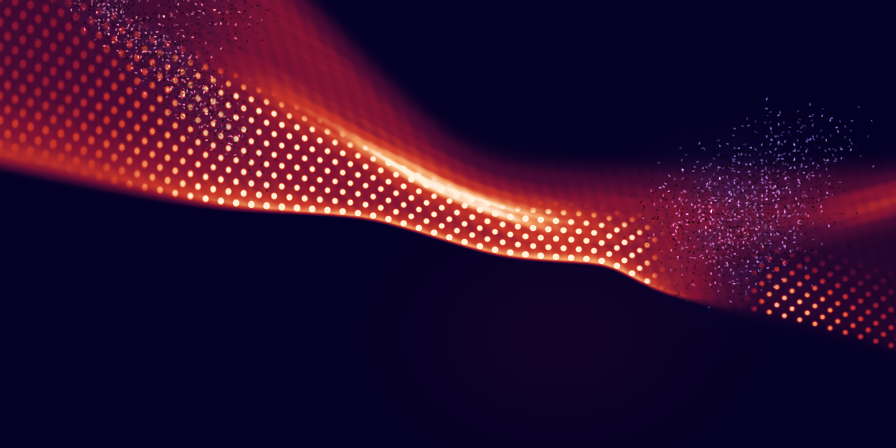
This background is drawn by a WebGL 1 fragment shader. Its source:

```glsl
precision highp float;
uniform vec2 u_resolution;

vec2 hash2(vec2 p) {
  return fract(sin(vec2(dot(p, vec2(127.1, 311.7)), dot(p, vec2(269.5, 183.3)))) * 43758.5);
}

float gradientNoise(vec2 p) {
  vec2 i = floor(p), f = fract(p), s = f * f * (3.0 - 2.0 * f);
  float a = dot(hash2(i) - 0.5, f);
  float b = dot(hash2(i + vec2(1, 0)) - 0.5, f - vec2(1, 0));
  float c = dot(hash2(i + vec2(0, 1)) - 0.5, f - vec2(0, 1));
  float d = dot(hash2(i + 1.0) - 0.5, f - 1.0);
  return 2.0 * mix(mix(a, b, s.x), mix(c, d, s.x), s.y);
}

// Smooth ramp: zero before t = 0, slope one after it
float bend(float t, float w) {
  return 0.5 * (t + sqrt(t * t + w * w));
}

float lowerEdge(float x) {
  return 0.635 - 0.21 * x + 0.17 * bend(x - 0.5, 0.1) - 0.3 * bend(x - 0.83, 0.07)
    + 0.31 * bend(x - 1.12, 0.08) - 0.62 * bend(x - 1.36, 0.04)
    + 0.48 * bend(x - 1.47, 0.06) - 0.12 * bend(x - 1.72, 0.1);
}

float crestLine(float x) {
  return 1.135 - 0.57 * x + 0.21 * bend(x - 0.98, 0.1)
    + 0.26 * bend(x - 1.2, 0.1) + 0.4 * bend(x - 1.66, 0.12);
}

float backEdge(float x) {
  return 1.79 - 1.1 * x + 1.13 * bend(x - 1.05, 0.13);
}

// Rise from a to b, then fall from c to d
float plateau(float a, float b, float c, float d, float x) {
  return smoothstep(a, b, x) * (1.0 - smoothstep(c, d, x));
}

float blob(vec2 p, vec2 center, vec2 size) {
  vec2 q = (p - center) / size;
  return exp(-dot(q, q));
}

// Staggered dots that follow the lower edge
float dotLattice(float x, float height, float slope, float radius) {
  float row = floor(height / 0.021);
  vec2 q = vec2(fract(x / 0.034 + 0.5 * mod(row, 2.0)) - 0.5, fract(height / 0.021) - 0.5);
  q *= vec2(0.034, 0.021);
  q.y += slope * q.x;
  return 1.0 - smoothstep(radius * 0.3, radius, length(q));
}

// One short, randomly turned fleck per cell, kept where density allows
float flecks(vec2 p, float scale, float density) {
  vec2 id = floor(p * scale), r = hash2(id), k = hash2(id + 71.0);
  vec2 q = (fract(p * scale) - 0.25 - 0.5 * r) / scale;
  float turn = 6.28 * k.x;
  q = mat2(cos(turn), -sin(turn), sin(turn), cos(turn)) * q;
  q.x *= 0.6;
  float shape = 1.0 - smoothstep(0.0006, 0.0032, length(q));
  return shape * step(k.y + 0.04, density) * (0.3 + 0.7 * r.x * r.x);
}

vec3 heatColor(float h) {
  vec3 c = mix(vec3(0.02, 0.002, 0.148), vec3(0.29, 0.04, 0.2), smoothstep(0.0, 0.28, h));
  c = mix(c, vec3(0.51, 0.07, 0.2), smoothstep(0.25, 0.45, h));
  c = mix(c, vec3(0.78, 0.2, 0.16), smoothstep(0.42, 0.66, h));
  c = mix(c, vec3(0.95, 0.6, 0.36), smoothstep(0.62, 0.88, h));
  return mix(c, vec3(1.0, 0.94, 0.86), smoothstep(0.84, 1.1, h));
}

void main() {
  vec2 p = gl_FragCoord.xy / u_resolution.y;
  p.x *= 2.0 * u_resolution.y / u_resolution.x;
  float x = p.x;
  float low = lowerEdge(x);
  float above = p.y - low;
  float crest = p.y - crestLine(x);
  float slope = (lowerEdge(x + 0.01) - low) / 0.01;
  float rightSide = smoothstep(1.5, 1.72, x);
  float softness = mix(0.03, 0.006, smoothstep(0.1, 0.75, x)) + 0.03 * rightSide;
  float inside = smoothstep(-softness, softness, above);

  // Rear veil and the darker sheet in front
  float streaks = gradientNoise(vec2(x * 7.0, crest * 70.0));
  float veil = mix(0.2, 0.43, smoothstep(0.2, 0.7, x)) * (1.0 - 0.15 * rightSide);
  veil *= smoothstep(-0.02, 0.14, backEdge(x) - p.y);
  veil *= 1.0 - 0.65 * rightSide * smoothstep(0.02, -0.08, crest);
  veil *= 1.0 + 0.15 * streaks + 0.04 * sin(x * 210.0 + p.y * 60.0);

  // Glowing borders
  float rim = mix(0.5, 0.55, smoothstep(0.3, 0.8, x)) * (1.0 - smoothstep(1.38, 1.58, x));
  rim *= exp(-max(above, 0.0) / mix(0.1, 0.016, smoothstep(0.1, 0.8, x)));
  float ridgeWidth = crest > 0.0 ? 0.04 : 0.05;
  float ridge = exp(-crest * crest / (ridgeWidth * ridgeWidth));
  ridge *= 0.3 * plateau(0.3, 0.9, 1.15, 1.5, x) + 0.22 * smoothstep(1.75, 2.0, x);
  ridge += 0.36 * exp(-pow((crest + 0.008) / 0.015, 2.0)) * plateau(0.65, 0.98, 1.08, 1.3, x);
  ridge *= 1.0 + 0.5 * streaks;

  // Bright points on the front sheet, wider apart toward the left
  float dotGain = mix(0.24, 0.72, smoothstep(0.1, 0.6, x)) * (1.0 - smoothstep(1.4, 1.5, x));
  dotGain += mix(0.85, 0.42, smoothstep(1.76, 2.0, x)) * smoothstep(1.64, 1.74, x)
    * smoothstep(0.2, 0.04, above);
  dotGain *= smoothstep(0.015, -0.06, crest - 0.04 * smoothstep(1.1, 1.25, x));
  dotGain *= smoothstep(-0.004, 0.004, above);
  dotGain *= mix(smoothstep(0.0, 0.1, above), 1.0, smoothstep(0.1, 0.6, x));
  float spread = mix(1.3, 0.95, smoothstep(0.0, 1.1, x));
  float dots = dotLattice(x, above / spread, slope, mix(0.0115, 0.0092, smoothstep(0.1, 0.5, x)));

  float heat = inside * (veil + rim + ridge) + dots * dotGain;
  heat += 0.08 * blob(p, vec2(1.25, 0.25), vec2(0.4, 0.28));
  vec3 color = heatColor(heat);

  // Violet haze around the dispersing parts
  float band = p.y - 1.2 + 0.93 * x;
  float leftCloud = exp(-band * band / 0.007) * plateau(0.05, 0.2, 0.42, 0.66, x);
  leftCloud += 0.6 * blob(p, vec2(0.46, 0.98), vec2(0.12, 0.09));
  float rightCloud = blob(p, vec2(1.65, 0.51), vec2(0.16, 0.14));
  float mist = 0.55 + 0.8 * gradientNoise(p * 13.0) + 0.5 * gradientNoise(p * 37.0);
  color = mix(color, vec3(0.24, 0.13, 0.36), clamp(mist * (0.4 * leftCloud + 0.6 * rightCloud), 0.0, 0.6));

  // Scattered flecks, dark and light
  float density = 0.5 * leftCloud + 0.6 * rightCloud + 0.4 * blob(p, vec2(1.8, 0.68), vec2(0.12, 0.09));
  for (int i = 0; i < 4; i++) {
    float n = float(i);
    vec2 q = p + n * vec2(3.7, 5.3);
    color *= 1.0 - 0.5 * flecks(q + 9.1, 75.0 + 13.0 * n, density);
    vec3 tint = mix(vec3(0.95, 0.6, 0.45), vec3(0.6, 0.5, 0.85), smoothstep(0.8, 1.6, x + 0.25 * n));
    color += mix(tint, vec3(0.9), 0.25) * flecks(q, 62.0 + 17.0 * n, density * 0.6) * 0.75;
  }
  gl_FragColor = vec4(min(color, 1.0), 1.0);
}
```
